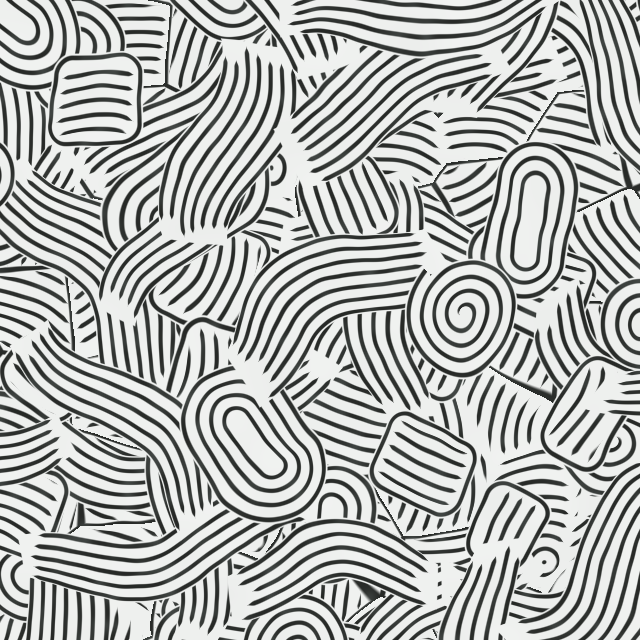
Write a three.js fragment shader that draws this pattern.

```glsl
varying vec2 vUv;

const float GAP = 0.0212;

vec2 hash2(vec2 p) {
  vec3 q = fract(p.xyx * vec3(0.1031, 0.1030, 0.0973));
  q += dot(q, q.yzx + 33.33);
  return fract((q.xx + q.yz) * q.zy);
}

float noise(vec2 p) {
  vec2 i = floor(p), f = fract(p);
  f = f * f * (3.0 - 2.0 * f);
  float low = mix(hash2(i).x, hash2(i + vec2(1, 0)).x, f.x);
  float high = mix(hash2(i + vec2(0, 1)).x, hash2(i + vec2(1, 1)).x, f.x);
  return mix(low, high, f.y);
}

float inside(float d) { return smoothstep(-0.0013, 0.0013, d); }

// Pen stroke around distance d; taper 0 lifts the pen
float pen(float d, float taper) {
  return inside(mix(-0.0014, 0.0032, taper) - d);
}

// Distance to the nearest of the evenly spaced lines
float stripes(float s) { return abs(fract(s / GAP + 0.5) - 0.5) * GAP; }

// Shapes return (cover, ink)
vec2 ribbon(vec2 q, vec2 h, vec2 g) {
  float halfLen = 0.15 + 0.07 * h.x, bend = 0.015 + 0.03 * h.y;
  float phase = 15.0 * q.x + 6.2832 * g.x;
  float slope = 15.0 * bend * cos(phase);
  float x = min(abs(q.x) / halfLen, 1.0);
  float pinch = 1.0 - 0.3 * x * x;
  float s = (q.y - bend * sin(phase)) * inversesqrt(1.0 + slope * slope) / pinch;
  float lines = floor(2.0 + 1.7 * g.y);
  float id = floor(s / GAP + 0.5);
  float end = halfLen - 0.025 * hash2(vec2(id, 99.0 * h.x)).x - abs(q.x);
  float cover = inside(lines * GAP + 0.006 - abs(s)) * inside(halfLen + 0.004 - abs(q.x));
  return vec2(cover, pen(stripes(s) * pinch, smoothstep(0.0, 0.015, end)));
}

vec2 rings(vec2 q, vec2 h, vec2 g) {
  float spiral = step(0.45, h.x);
  float reach = (1.0 - spiral) * 0.06 * h.y;
  float r = length(q - vec2(clamp(q.x, -reach, reach), 0.0));
  r *= 1.0 + 0.05 * sin(2.0 * atan(q.y, q.x + 0.00001));
  float s = r + spiral * GAP * atan(q.y, q.x + 0.00001) / 6.2832;
  float lines = floor(3.0 + 1.6 * g.y);
  float taper = smoothstep(0.004, 0.014, r);
  return vec2(inside(lines * GAP + 0.006 - s), pen(stripes(s), taper));
}

vec2 hatchedPatch(vec2 q, vec2 h, vec2 g) {
  vec2 b = abs(q) - vec2(0.03 + 0.03 * h.x, 0.02 + 0.025 * h.y);
  float d = length(max(b, 0.0)) + min(max(b.x, b.y), 0.0) - 0.028;
  float curve = (g.y - 0.5) * 8.0;
  float slope = 2.0 * curve * q.x;
  float s = (q.y + curve * q.x * q.x) * inversesqrt(1.0 + slope * slope);
  float hatch = pen(stripes(s), smoothstep(0.006, 0.02, -d));
  return vec2(inside(0.006 - d), max(hatch, pen(abs(d), 1.0)));
}

// Background: cells of arcs whose ends taper at the borders
float arcCells(vec2 p) {
  vec2 g = p * 7.0, cell = floor(g), site = vec2(0), id = vec2(0);
  float near = 9.0, second = 9.0;
  for (int j = -1; j <= 1; j++)
    for (int i = -1; i <= 1; i++) {
      vec2 c = cell + vec2(i, j);
      vec2 o = c + 0.1 + 0.8 * hash2(c + 40.0);
      float d = length(g - o);
      if (d < near) { second = near; near = d; site = o; id = c; }
      else second = min(second, d);
    }
  float edge = (second - near) / 14.0;
  vec2 h = hash2(id + 71.0);
  float a = 6.2832 * h.x;
  float s = length(p - site / 7.0 - vec2(cos(a), sin(a)) * (0.06 + 0.3 * h.y));
  float ink = pen(stripes(s), smoothstep(0.001, 0.012, edge));
  return max(ink, step(0.55, h.y) * pen(abs(edge - 0.001), 0.8));
}

void main() {
  // Hand wobble
  vec2 p = vUv + 0.016 * (vec2(noise(vUv * 9.0), noise(vUv * 9.0 + 50.0)) - 0.5);
  p += 0.003 * (vec2(noise(vUv * 32.0), noise(vUv * 32.0 + 80.0)) - 0.5);
  float ink = arcCells(p);

  // Overlapping layers of scattered shapes
  for (int layer = 0; layer < 3; layer++) {
    vec2 shift = vec2(0.37, 0.61) * float(layer);
    vec2 cell = floor(p * 4.0 + shift);
    for (int j = -1; j <= 1; j++)
      for (int i = -1; i <= 1; i++) {
        vec2 c = cell + vec2(i, j), key = c + 17.0 * float(layer) + 5.0;
        vec2 h = hash2(key), g = hash2(key + 131.0), kind = hash2(key + 257.0);
        vec2 q = p - (c + 0.15 + 0.7 * hash2(key + 311.0) - shift) / 4.0;
        float a = 6.2832 * kind.y;
        q = mat2(cos(a), sin(a), -sin(a), cos(a)) * q;
        vec2 shape = kind.x < 0.48 ? ribbon(q, h, g)
                   : kind.x < 0.78 ? rings(q, h, g) : hatchedPatch(q, h, g);
        ink = mix(ink, shape.y, shape.x);
      }
  }

  // Ink density and faint paper shading
  vec3 paper = vec3(0.945, 0.952, 0.945) - 0.02 * noise(vUv * 14.0 + 20.0);
  vec3 inkColor = mix(vec3(0.15, 0.16, 0.15), vec3(0.26, 0.28, 0.27), pow(noise(vUv * 45.0), 2.0));
  gl_FragColor = vec4(mix(paper, inkColor, ink), 1.0);
}
```
